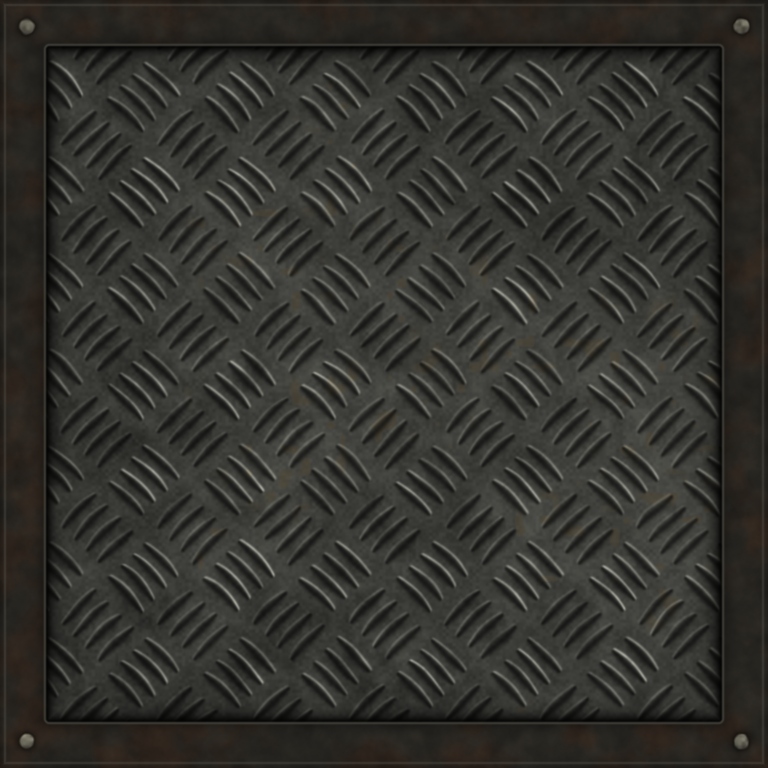
A Shadertoy shader for this texture:

```glsl
// Worn tread plate in a dark, riveted frame. Bars in groups of four alternate
// between the two diagonals on an 8 x 8 lattice; each bar is a lens with a lit
// rim and a shaded side, and layered value noise adds grime, rust and scuffs.

const float REPEATS = 8.0;            // lattice cells across the canvas
const float BAR_HALF_LENGTH = 0.27;   // bar sizes are in lattice cells
const float BAR_HALF_WIDTH = 0.042;
const float BAR_SPACING = 0.174;
const float RIM_WIDTH = 0.017;
const float RIM_BRIGHT = 0.25;        // rim of the bars that face the light
const float RIM_DIM = 0.10;           // rim of the bars turned away
const float SHADE_DEPTH = 0.56;

const float PLATE_HALF = 0.4415;      // frame sizes are in canvas units
const float CORNER_RADIUS = 0.006;
const float OUTER_LINE = 0.0065;
const float RIVET_INSET = 0.0345;
const float RIVET_RADIUS = 0.0105;

const vec3 STEEL = vec3(0.236, 0.240, 0.222);
const vec3 RIM_TINT = vec3(1.0, 1.0, 0.94);
const vec3 RUST = vec3(0.31, 0.27, 0.20);
const vec3 FRAME = vec3(0.158, 0.149, 0.131);
const vec3 FRAME_RUST = vec3(0.185, 0.145, 0.115);
const vec3 FRAME_LINE = vec3(0.30, 0.295, 0.265);
const vec3 RIVET = vec3(0.47, 0.46, 0.40);

float hash(vec2 p) {
    return fract(sin(dot(p, vec2(127.1, 311.7))) * 43758.5453);
}

float noise(vec2 p) {
    vec2 i = floor(p), f = fract(p);
    f = f * f * (3.0 - 2.0 * f);
    return mix(mix(hash(i), hash(i + vec2(1, 0)), f.x),
               mix(hash(i + vec2(0, 1)), hash(i + vec2(1, 1)), f.x), f.y);
}

float fbm(vec2 p) {
    float sum = 0.0, gain = 0.5;
    for (int i = 0; i < 4; i++) {
        sum += gain * noise(p);
        p = mat2(1.6, 1.2, -1.2, 1.6) * p + 7.3;
        gain *= 0.5;
    }
    return sum / 0.9375;
}

float roundBox(vec2 p, float halfSize, float radius) {
    vec2 q = abs(p) - halfSize + radius;
    return length(max(q, 0.0)) + min(max(q.x, q.y), 0.0) - radius;
}

// Rim light (x) and shade (y) of one group of four bars; d is from its centre.
vec2 barGroup(vec2 d, vec2 along, vec2 across, vec2 id) {
    float a = dot(d, along), b = dot(d, across);
    float bar = clamp(floor(b / BAR_SPACING) + 0.5, -1.5, 1.5);
    b -= bar * BAR_SPACING;
    float t = a / BAR_HALF_LENGTH;
    float taper = max(1.0 - t * t, 0.0);
    float width = BAR_HALF_WIDTH * taper;
    float ends = smoothstep(0.0, 0.3, taper);
    float wear = mix(0.65, 1.2, hash(id + bar * 3.7));
    float rimOffset = (b - width) / RIM_WIDTH;
    float rim = exp(-rimOffset * rimOffset) * ends * wear;
    float shadeOffset = (b + 0.4 * BAR_HALF_WIDTH) / (0.018 + 0.6 * width);
    float shade = exp(-shadeOffset * shadeOffset) * ends;
    return vec2(rim, shade);
}

vec3 plateColor(vec2 uv) {
    // Broad stains, medium mottling and fine grain
    float stain = fbm(uv * 7.0 + 3.0), mottle = fbm(uv * 42.0), grain = noise(uv * 230.0);
    float tone = 1.0 + 0.50 * (stain - 0.5) + 0.42 * (mottle - 0.5) + 0.20 * (grain - 0.5);
    vec3 color = STEEL * tone;
    float rust = smoothstep(0.72, 0.86, noise(uv * 65.0 + 11.0)) * smoothstep(0.52, 0.70, stain);
    color = mix(color, RUST, 0.5 * rust);

    // Two interleaved lattices, one per diagonal
    vec2 p = uv * REPEATS;
    p += 0.035 * (vec2(noise(p * 3.0), noise(p * 3.0 + 31.0)) - 0.5);
    for (int k = 0; k < 2; k++) {
        float turned = float(k);
        vec2 q = p + vec2(turned * 0.5, 0.5 - turned * 0.5);
        vec2 id = floor(q) + 57.0 * turned;
        vec2 along = vec2(1.0, turned * 2.0 - 1.0) * 0.70711;
        vec2 across = vec2(-along.y, along.x);
        vec2 light = barGroup(fract(q) - 0.5, along, across, id);
        float strength = mix(RIM_BRIGHT, RIM_DIM, turned) * mix(0.8, 1.15, hash(id));
        color *= 1.0 - SHADE_DEPTH * light.y;
        color += RIM_TINT * light.x * strength * (0.5 + mottle);
    }
    return color;
}

vec3 frameColor(vec2 uv, float plateDist, float edgeDist) {
    float mottle = fbm(uv * 48.0 + 19.0);
    vec3 color = mix(FRAME, FRAME_RUST, smoothstep(0.4, 0.75, fbm(uv * 20.0 + 5.0)));
    color *= 0.76 + 0.48 * mottle;
    color *= 1.0 - 0.35 * exp(-plateDist / 0.009) - 0.25 * exp(-edgeDist / 0.007);
    float lineOffset = (edgeDist - OUTER_LINE) / 0.0017;
    return mix(color, FRAME_LINE, 0.5 * exp(-lineOffset * lineOffset));
}

void mainImage(out vec4 fragColor, in vec2 fragCoord) {
    vec2 uv = fragCoord / iResolution.xy;
    float pixel = 1.0 / iResolution.y;
    float plateDist = roundBox(uv - 0.5, PLATE_HALF, CORNER_RADIUS);
    vec2 corner = 0.5 - abs(uv - 0.5);
    float edgeDist = min(corner.x, corner.y);

    // Plate, darkened under the lip of the frame
    vec3 plate = plateColor(uv) * (1.0 - 0.92 * exp(min(plateDist + 0.003, 0.0) / 0.010));
    vec3 frame = frameColor(uv, max(plateDist, 0.0), edgeDist);
    vec3 color = mix(plate, frame, smoothstep(-pixel, pixel, plateDist));
    float lip = plateDist / 0.0018;
    color = mix(color, FRAME_LINE, 0.7 * exp(-lip * lip));

    // Domed rivets in the corners, lit from above
    vec2 r = corner - RIVET_INSET;
    float rivetDist = length(r) - RIVET_RADIUS * (0.9 + 0.2 * noise(uv * 150.0));
    color *= 1.0 - 0.5 * exp(-max(rivetDist, 0.0) / 0.004);
    float dome = 0.85 + 0.25 * r.y * sign(0.5 - uv.y) / RIVET_RADIUS;
    vec3 rivet = RIVET * dome * (0.7 + 0.5 * noise(uv * 190.0));
    color = mix(color, rivet, 1.0 - smoothstep(-0.003, pixel, rivetDist));

    fragColor = vec4(clamp(color, 0.0, 1.0), 1.0);
}
```
